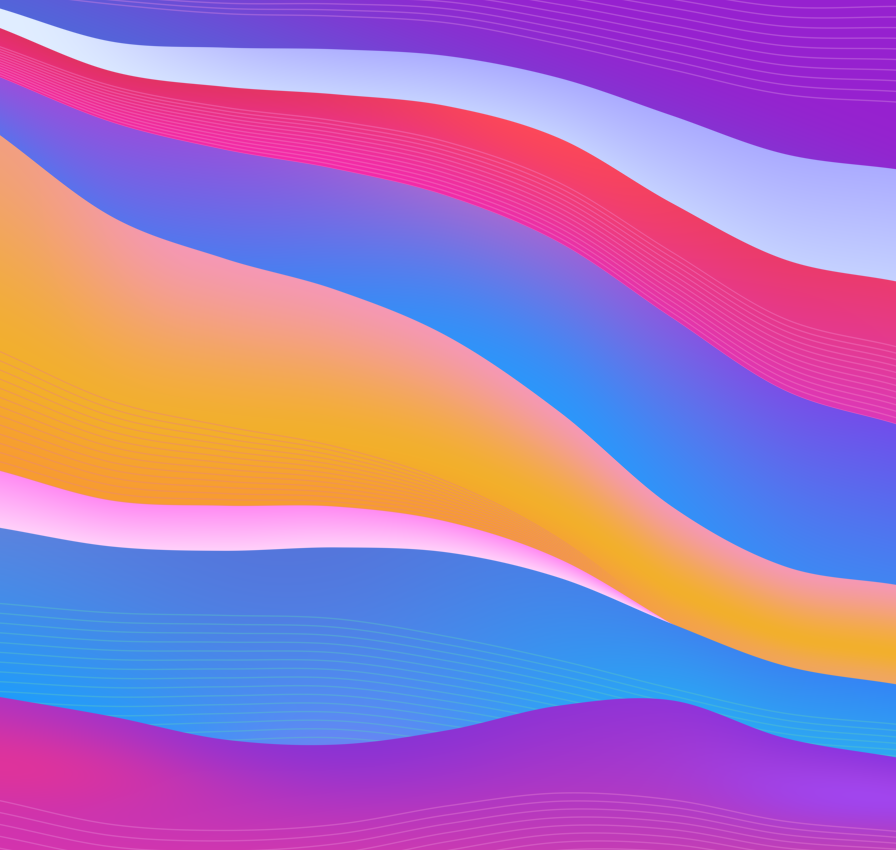
This background is drawn by a Shadertoy shader. Its source:

```glsl
// Smooth curve through nine evenly spaced heights
float wave(float x, float h[9]) {
    float s = clamp(x, 0.0, 1.0) * 8.0;
    int i = int(min(floor(s), 7.0));
    float f = s - float(i);
    float b = h[i], c = h[i + 1];
    float a = i > 0 ? h[max(i - 1, 0)] : 2.0 * b - c;
    float d = i < 7 ? h[min(i + 2, 8)] : 2.0 * c - b;
    return b + 0.5 * f * (c - a + f * (2.0 * a - 5.0 * b + 4.0 * c - d
         + f * (3.0 * (b - c) + d - a)));
}

float below(float y, float edge, float soft) {
    return smoothstep(-soft, soft, edge - y);
}

// Relative depth inside a band: 0 at its top, 1 at its bottom
float depth(float y, float top, float bottom) {
    return clamp((top - y) / max(top - bottom, 0.001), 0.0, 1.0);
}

float bump(float x, float center, float width) {
    float d = (x - center) / width;
    return exp(-d * d);
}

vec3 corners(vec2 p, vec3 topLeft, vec3 topRight, vec3 lowLeft, vec3 lowRight) {
    return mix(mix(topLeft, topRight, p.x), mix(lowLeft, lowRight, p.x), p.y);
}

// Repeated hairlines stacked from a base curve; the sign of gap sets the direction
float hairlines(float y, float base, float gap, float count, float soft) {
    float q = (y - base) / gap;
    float nearest = clamp(floor(q + 0.5), 0.0, count - 1.0);
    float dist = abs(q - nearest) * abs(gap);
    return 1.0 - smoothstep(0.0, 0.0007 + soft, dist);
}

void mainImage(out vec4 fragColor, in vec2 fragCoord) {
    vec2 uv = fragCoord / iResolution.xy;
    float x = uv.x, y = uv.y;
    float soft = 0.8 / iResolution.y;

    // Band edges, top to bottom
    float whiteTop = wave(x, float[9](0.990, 0.951, 0.944, 0.942, 0.934, 0.908, 0.864, 0.819, 0.801));
    float redTop = wave(x, float[9](0.967, 0.916, 0.898, 0.889, 0.875, 0.837, 0.761, 0.695, 0.669));
    float azureTop = wave(x, float[9](0.909, 0.856, 0.824, 0.801, 0.769, 0.714, 0.626, 0.541, 0.501));
    float goldTop = wave(x, float[9](0.841, 0.745, 0.696, 0.659, 0.604, 0.515, 0.404, 0.334, 0.312));
    float pinkTop = wave(x, float[9](0.446, 0.411, 0.405, 0.404, 0.386, 0.342, 0.266, 0.190, 0.150));
    float seaTop = wave(x, float[9](0.379, 0.357, 0.352, 0.356, 0.350, 0.320, 0.266, 0.217, 0.195));
    float plumTop = wave(x, float[9](0.180, 0.157, 0.130, 0.124, 0.141, 0.170, 0.176, 0.132, 0.109));

    // Sky: blue to purple
    float skyBlend = smoothstep(-0.05, 0.85, x + 2.5 * (y - 0.93));
    vec3 color = mix(vec3(0.28, 0.44, 0.86), vec3(0.59, 0.13, 0.81), skyBlend);
    float skyBase = wave(x, float[9](1.011, 0.995, 0.984, 0.981, 0.973, 0.948, 0.918, 0.889, 0.880));
    float skyLines = hairlines(y, skyBase, mix(0.004, 0.0125, x), 14.0, soft);
    color = mix(color, vec3(0.80, 0.50, 0.88), 0.45 * skyLines);

    // Pale ribbon
    float t = depth(y, whiteTop, redTop);
    vec3 pale = mix(vec3(0.67, 0.67, 1.0), vec3(0.77, 0.82, 1.0), t);
    pale = mix(pale, vec3(0.88, 0.93, 1.0), bump(x, 0.0, 0.24));
    color = mix(color, pale, below(y, whiteTop, soft));

    // Red ribbon
    t = depth(y, redTop, azureTop);
    vec3 red = corners(vec2(x, t), vec3(0.88, 0.19, 0.38), vec3(0.92, 0.23, 0.43),
                       vec3(0.95, 0.16, 0.60), vec3(0.86, 0.22, 0.72));
    red = mix(red, vec3(0.99, 0.28, 0.35), bump(x, 0.60, 0.17) * (1.0 - t));
    red = mix(red, vec3(0.96, 0.16, 0.66), bump(x, 0.36, 0.24) * t * t);
    float redLines = hairlines(y, azureTop, mix(0.003, 0.0076, x), 13.0, soft);
    red = mix(red, vec3(0.95, 0.52, 0.78), 0.4 * redLines);
    color = mix(color, red, below(y, redTop, soft));

    // Violet to azure ribbon
    t = depth(y, azureTop, goldTop);
    vec3 azure = corners(vec2(x, t), vec3(0.60, 0.31, 0.86), vec3(0.44, 0.30, 0.92),
                         vec3(0.36, 0.44, 0.92), vec3(0.27, 0.51, 0.94));
    azure = mix(azure, vec3(0.63, 0.42, 0.83), bump(x, 0.53, 0.22) * (1.0 - t));
    azure = mix(azure, vec3(0.17, 0.59, 0.98), bump(x, 0.62, 0.27) * t);
    color = mix(color, azure, below(y, azureTop, soft));

    // Rose to gold ribbon
    t = depth(y, goldTop, max(pinkTop, seaTop));
    vec3 rose = mix(vec3(0.95, 0.62, 0.52), vec3(0.96, 0.59, 0.73), smoothstep(0.0, 0.22, x));
    vec3 gold = mix(rose, vec3(0.95, 0.69, 0.16), smoothstep(-0.1, 0.75, t));
    vec3 ember = mix(vec3(0.97, 0.61, 0.19), vec3(0.94, 0.65, 0.38), smoothstep(0.5, 1.0, x));
    gold = mix(gold, ember, smoothstep(0.65, 1.0, t));
    float goldGap = max(0.0108 * (1.0 - 1.33 * x), 0.0005);
    float goldLines = hairlines(y, pinkTop, goldGap, 14.0, soft);
    goldLines *= 1.0 - smoothstep(0.60, 0.74, x);
    gold = mix(gold, vec3(0.92, 0.53, 0.45), 0.5 * goldLines);
    color = mix(color, gold, below(y, goldTop, soft));

    // Pink ribbon
    t = depth(y, pinkTop, seaTop);
    vec3 pink = mix(vec3(1.0, 0.54, 0.95), vec3(1.0, 0.82, 0.98), t);
    color = mix(color, pink, below(y, pinkTop, soft));

    // Sea ribbon
    t = depth(y, seaTop, plumTop);
    vec3 sea = corners(vec2(x, t), vec3(0.36, 0.52, 0.87), vec3(0.20, 0.52, 0.96),
                       vec3(0.12, 0.61, 0.98), vec3(0.18, 0.66, 0.95));
    sea = mix(sea, vec3(0.33, 0.46, 0.86), bump(x, 0.33, 0.24) * (1.0 - t));
    sea = mix(sea, vec3(0.41, 0.52, 0.95), bump(x, 0.38, 0.17) * t * t);
    float seaBase = wave(x, float[9](0.290, 0.279, 0.276, 0.272, 0.251, 0.223, 0.190, 0.161, 0.148));
    float seaLines = hairlines(y, seaBase, -mix(0.0115, 0.0075, x), 15.0, soft);
    sea = mix(sea, vec3(0.35, 0.78, 0.76), 0.4 * seaLines);
    color = mix(color, sea, below(y, seaTop, soft));

    // Plum ground
    t = depth(y, plumTop, 0.0);
    vec3 plum = corners(vec2(x, t), vec3(0.68, 0.20, 0.76), vec3(0.53, 0.20, 0.88),
                        vec3(0.83, 0.20, 0.68), vec3(0.74, 0.25, 0.72));
    plum = mix(plum, vec3(0.54, 0.20, 0.83), bump(x, 0.42, 0.26) * (1.0 - t) * (1.0 - t));
    plum = mix(plum, vec3(0.87, 0.20, 0.61), bump(x, 0.0, 0.20) * bump(t, 0.45, 0.30));
    plum = mix(plum, vec3(0.63, 0.27, 0.93), bump(x, 0.97, 0.18) * bump(t, 0.45, 0.30));
    float plumBase = wave(x, float[9](0.058, 0.030, 0.023, 0.030, 0.052, 0.067, 0.059, 0.034, 0.022));
    float plumLines = hairlines(y, plumBase, -mix(0.0140, 0.0070, x), 9.0, soft);
    plum = mix(plum, vec3(0.90, 0.52, 0.83), 0.4 * plumLines);
    color = mix(color, plum, below(y, plumTop, soft));

    fragColor = vec4(color, 1.0);
}
```
